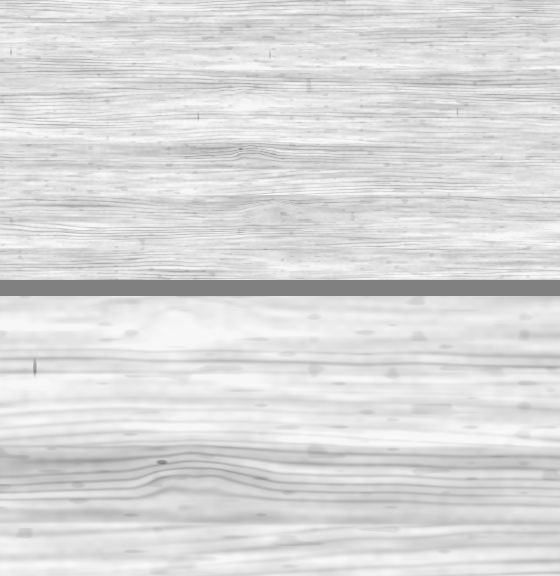
Top: the whole. Bottom: its middle third, enlarged.
Give the GLSL for this texture, as a WebGL 2 fragment shader.

```glsl
#version 300 es
precision highp float;
// Pale grey wood: stacked horizontal strips with fine grain, knots and flecks.
uniform vec2 u_resolution;
out vec4 fragColor;

const float STRIPS = 11.0;
const float STRIP_OFFSET = 0.3;
const float RINGS = 74.0;
const int KNOTS = 3;

float hash(vec2 p) {
    vec3 q = fract(p.xyx * 0.1031);
    q += dot(q, q.yzx + 33.33);
    return fract((q.x + q.y) * q.z);
}

float noise(vec2 p) {
    vec2 cell = floor(p), f = fract(p);
    f = f * f * (3.0 - 2.0 * f);
    float low = mix(hash(cell), hash(cell + vec2(1.0, 0.0)), f.x);
    float high = mix(hash(cell + vec2(0.0, 1.0)), hash(cell + 1.0), f.x);
    return mix(low, high, f.y);
}

// Noise centred on zero and stretched by a scale, shifted by a seed
float grain(vec2 p, vec2 scale, float seed) {
    return noise(p * scale + seed * vec2(17.3, 31.7)) - 0.5;
}

// Upward bend of the grain around the knots
float knotBend(vec2 p) {
    float bend = 0.0;
    for (int i = 0; i < KNOTS; i++) {
        float k = float(i);
        vec2 centre = vec2(0.88 + 0.085 * k * hash(vec2(k, 4.0)), 0.655 - 0.2 * k);
        vec2 d = p - centre;
        float ripple = 1.0 + 0.9 * grain(p, vec2(28.0, 20.0), k + 2.0);
        float reach = exp(-d.x * d.x / 0.004) + 0.35 * exp(-d.x * d.x / 0.03);
        float size = mix(0.024, 0.014, mod(k, 2.0));
        bend += size * reach * ripple * exp(-d.y * d.y / 0.0009);
    }
    return bend;
}

// Average brightness across one strip
float stripTone(float id, float across) {
    float pale = mod(id + step(6.0, id), 2.0);
    float tone = mix(-0.024, 0.02, pale) + 0.03 * (hash(vec2(id, 7.0)) - 0.5);
    float slope = 0.06 * (hash(vec2(id, 13.0)) - 0.5) - 0.025 * (1.0 - pale);
    return tone + slope * (across - 0.5);
}

// Thin dark growth lines with changing strength
float growthLines(vec2 p, float seed) {
    float phase = p.y * RINGS + 2.4 * grain(p, vec2(1.6, 27.0), seed);
    float wave = abs(fract(phase) - 0.5) * 2.0;
    float strength = smoothstep(-0.3, 0.35, grain(p, vec2(2.2, 24.0), seed + 3.0));
    return exp(-7.0 * wave * wave) * strength;
}

float strip(vec2 p, float bend, float row, float id) {
    float seed = id + 20.0;
    float tilt = 0.025 * (hash(vec2(id, 21.0)) - 0.5) * (p.x - 1.0);
    float drift = 0.022 * grain(p, vec2(1.7, 5.0), seed);
    float flutter = 0.004 * grain(p, vec2(13.0, 18.0), seed);
    vec2 g = vec2(p.x, p.y + tilt + drift + flutter - bend);

    float shade = 0.884 + stripTone(id, row - id);
    shade += 0.085 * grain(g, vec2(1.1, 23.0), seed + 1.0);
    shade += 0.115 * grain(g, vec2(4.0, 62.0), seed + 2.0);
    shade += 0.100 * grain(g, vec2(16.0, 125.0), seed + 4.0);
    return shade - 0.135 * growthLines(g, seed);
}

// Sparse small dark marks, one candidate per cell
float flecks(vec2 p, float pixel) {
    vec2 grid = p * 9.0, cell = floor(grid);
    float pick = hash(cell + 51.0);
    vec2 spot = 0.2 + 0.6 * vec2(hash(cell + 61.0), hash(cell + 71.0));
    vec2 d = (grid - cell - spot) / 9.0;
    float upright = step(0.97, pick);
    vec2 radius = mix(vec2(0.006, 0.0025), vec2(0.002, 0.009), upright);
    float dist = (length(d / radius) - 1.0) * min(radius.x, radius.y);
    return step(0.94, pick) * (1.0 - smoothstep(-pixel, pixel, dist));
}

void main() {
    vec2 p = gl_FragCoord.xy / u_resolution.y;
    float pixel = 1.0 / u_resolution.y;
    float bend = knotBend(p);

    // Blend the two strips that meet at the nearest uneven edge
    float row = p.y * STRIPS - STRIP_OFFSET - 0.3 * bend * STRIPS;
    float id = floor(row + 0.5);
    float edge = id + 0.24 * (hash(vec2(id, 3.0)) - 0.5);
    edge += 0.09 * grain(p, vec2(2.5, 0.0), id);
    float side = smoothstep(-0.035, 0.035, row - edge);
    float shade = mix(strip(p, bend, row, id - 1.0), strip(p, bend, row, id), side);

    // Short pores and cross texture
    shade += 0.032 * grain(p, vec2(90.0, 128.0), 5.0);
    shade -= 0.07 * smoothstep(0.28, 0.45, grain(p, vec2(32.0, 115.0), 9.0));
    // Deeper tone in the knots
    shade -= 1.3 * bend * max(0.0, 0.5 + grain(p, vec2(18.0, 65.0), 11.0));
    shade -= 0.25 * flecks(p, pixel);

    fragColor = vec4(vec3(clamp(shade, 0.0, 0.97)), 1.0);
}
```
